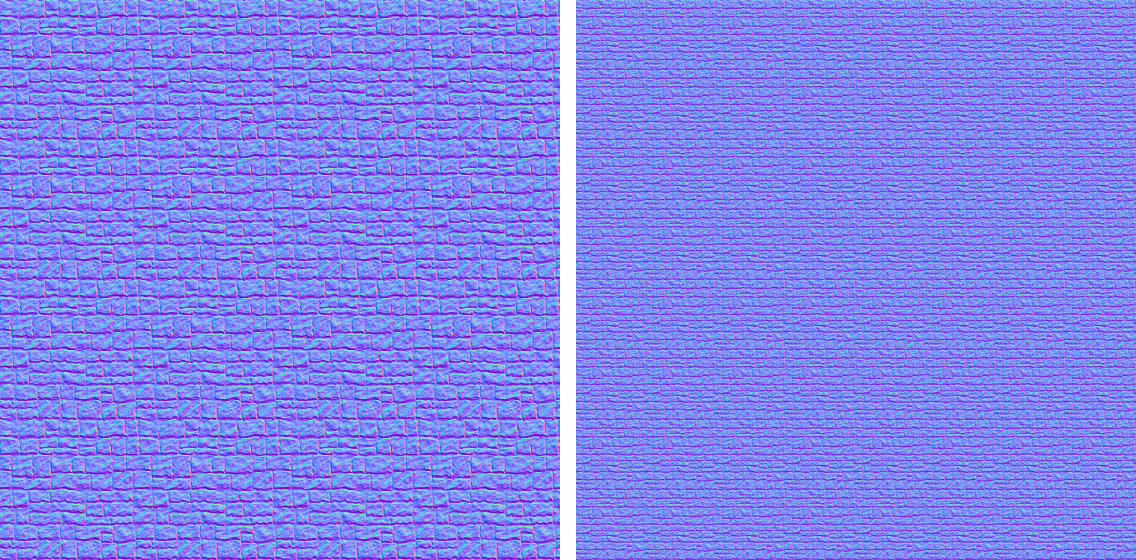
Left: one tile. Right: repeated 2 by 2.
A three.js fragment shader for this texture map:

```glsl
// Tangent-space normal map of a dry stone wall: irregular coursed blocks with chiselled faces.
varying vec2 vUv;

const float REPEATS = 4.0;        // wall tiles across and up
const float COURSES = 4.0;        // courses per tile, the top one halved
const float BLOCKS = 3.0;         // blocks per course before cutting
const float BLOCK_JITTER = 0.5;
const float LONG_STONE = 0.21;    // wider stones may be cut
const float CUT_CHANCE = 0.8;
const float BEVEL = 0.0105;       // edge width, in tiles
const float UNDERCUT = 0.6;       // below 1 widens the lower bevel
const float DEPTH = 0.0145;       // height of a stone above its joints
const float DEPTH_VARIATION = 0.4;
const float LEAN = 0.033;         // how far faces lean upward
const float SIDE_LEAN = 0.002;
const float PILLOW = 0.001;
const float TILT = 0.0015;        // random tilt of each face
const float GRAIN = 0.4;
const float WAVE = 0.014;         // bend of the joints
const float CHIP = 0.008;         // raggedness of the joints
const float CRUMBLE = 0.009;      // uneven width of the bevels
const float SIDE_RELIEF = 0.6;    // strength of slopes across
const float SAMPLE_STEP = 0.0035;

float hash(vec2 p) {
  return fract(sin(dot(p, vec2(127.1, 311.7))) * 43758.5453);
}

vec2 wrapCell(vec2 cell, vec2 period) {
  return floor(mod(cell + 0.5, period));
}

// Value noise that wraps after a whole number of cells
float noise(vec2 p, vec2 period, float seed) {
  vec2 cell = floor(p);
  vec2 f = fract(p);
  f = f * f * f * (f * (f * 6.0 - 15.0) + 10.0);
  float a = hash(wrapCell(cell, period) + seed);
  float b = hash(wrapCell(cell + vec2(1.0, 0.0), period) + seed);
  float c = hash(wrapCell(cell + vec2(0.0, 1.0), period) + seed);
  float d = hash(wrapCell(cell + 1.0, period) + seed);
  return mix(mix(a, b, f.x), mix(c, d, f.x), f.y) - 0.5;
}

vec2 noise2(vec2 p, float period, float seed) {
  return vec2(noise(p * period, vec2(period), seed),
              noise(p * period, vec2(period), seed + 37.0));
}

// Fine slanted chisel marks
float grain(vec2 p) {
  vec2 slanted = vec2(p.x - p.y, p.x + p.y);
  float sum = 0.0;
  float frequency = 21.0;
  for (int i = 0; i < 3; i++) {
    vec2 period = floor(frequency * vec2(1.0, 0.67));
    sum += noise(slanted * period, period, frequency) / frequency;
    frequency *= 2.0;
  }
  return GRAIN * sum;
}

float blockEdge(float column, float course) {
  float wrapped = floor(mod(column + 0.5, BLOCKS));
  return column + BLOCK_JITTER * (hash(vec2(wrapped, course + 11.0)) - 0.5);
}

// Finds the corners of the stone around p, and its random seed
void findStone(vec2 p, out vec2 lo, out vec2 hi, out float seed) {
  // Course
  float y = p.y * COURSES;
  float row = floor(y);
  float course = floor(mod(row + 0.5, COURSES));
  vec2 span = vec2(row, row + 1.0);
  if (course > COURSES - 1.5) {
    bool upper = y - row > 0.5;
    span = row + (upper ? vec2(0.5, 1.0) : vec2(0.0, 0.5));
    course += upper ? 1.0 : 0.0;
  }
  // Block within the course
  float shift = course * 0.37;
  float x = p.x * BLOCKS + shift;
  float column = floor(x);
  if (x < blockEdge(column, course)) column -= 1.0;
  else if (x >= blockEdge(column + 1.0, course)) column += 1.0;
  lo = vec2((blockEdge(column, course) - shift) / BLOCKS, span.x / COURSES);
  hi = vec2((blockEdge(column + 1.0, course) - shift) / BLOCKS, span.y / COURSES);
  seed = hash(vec2(floor(mod(column + 0.5, BLOCKS)), course + 3.0));
  // Repeated cuts into stones
  for (int i = 0; i < 3; i++) {
    vec2 size = hi - lo;
    vec2 cut = mix(lo, hi, 0.34 + 0.32 * hash(vec2(seed, 1.0)));
    float side = 0.0;
    if (hash(vec2(seed, 2.0)) < smoothstep(0.08, 0.36, size.y)) {
      side = step(cut.y, p.y);
      if (side > 0.5) lo.y = cut.y; else hi.y = cut.y;
    } else if (size.x > LONG_STONE && hash(vec2(seed, 3.0)) < CUT_CHANCE) {
      side = step(cut.x, p.x);
      if (side > 0.5) lo.x = cut.x; else hi.x = cut.x;
    }
    seed = hash(vec2(seed, 5.0 + side));
  }
}

float wallHeight(vec2 p) {
  vec2 q = p + WAVE * noise2(p, 7.0, 5.0) + CHIP * noise2(p, 28.0, 9.0);
  vec2 lo, hi;
  float seed;
  findStone(q, lo, hi, seed);
  // Rounded bevel, zero along the joints
  vec2 inset = min((q - lo) * vec2(1.0, UNDERCUT), hi - q);
  inset += CRUMBLE * noise2(p, 43.0, 17.0);
  float edge = 1.0 - length(max(1.0 - inset / BEVEL, 0.0));
  // Face
  vec2 halfSize = 0.5 * (hi - lo);
  vec2 rel = (q - lo) / halfSize - 1.0;
  vec2 tilt = TILT * (vec2(hash(vec2(seed, 7.0)), hash(vec2(seed, 8.0))) - 0.5);
  tilt += vec2(SIDE_LEAN, -LEAN * sqrt(halfSize.y));
  float depth = DEPTH * (1.0 + DEPTH_VARIATION * (hash(vec2(seed, 9.0)) - 0.5));
  float face = depth + dot(tilt, rel) - PILLOW * dot(rel, rel) + grain(p);
  return smoothstep(0.0, 1.0, edge) * face;
}

void main() {
  vec2 p = vUv * REPEATS;
  vec2 e = vec2(SAMPLE_STEP, 0.0);
  vec2 slope = vec2(wallHeight(p + e.xy) - wallHeight(p - e.xy),
                    wallHeight(p + e.yx) - wallHeight(p - e.yx)) / (2.0 * SAMPLE_STEP);
  vec3 normal = normalize(vec3(-slope * vec2(SIDE_RELIEF, 1.0), 1.0));
  gl_FragColor = vec4(0.5 + 0.5 * normal, 1.0);
}
```
